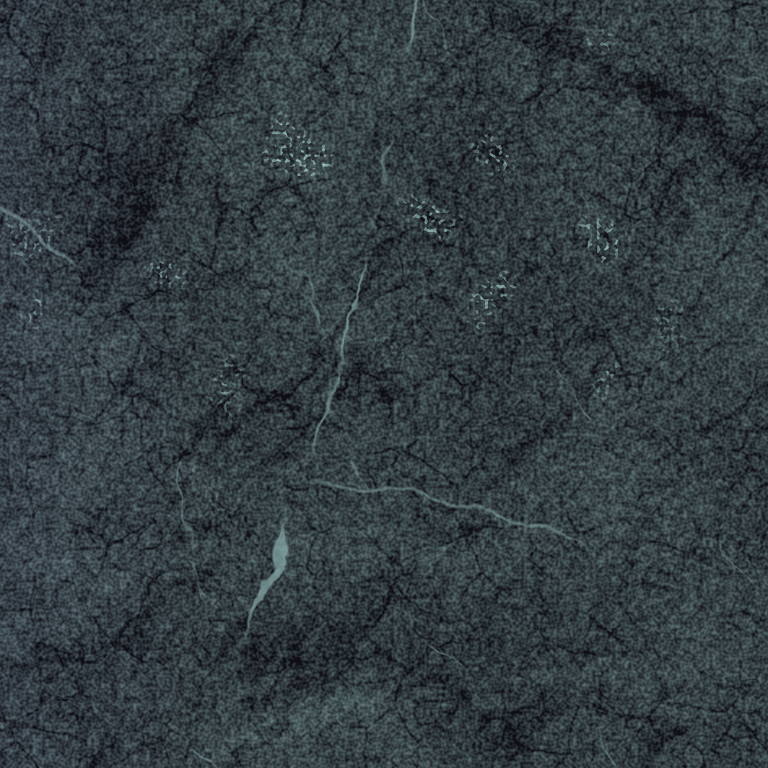
This texture is drawn by a WebGL 2 fragment shader. Its source:

```glsl
#version 300 es
precision highp float;

uniform vec2 u_resolution;
out vec4 fragColor;

vec2 hash2(vec2 p) {
  vec3 q = fract(p.xyx * vec3(0.1031, 0.1030, 0.0973));
  q += dot(q, q.yzx + 33.33);
  return fract((q.xx + q.yz) * q.zy);
}

float cornerSlope(vec2 cell, vec2 offset) {
  float angle = 6.2832 * hash2(cell + 80.0).x;
  return dot(vec2(cos(angle), sin(angle)), offset);
}

float gradientNoise(vec2 p) {
  vec2 i = floor(p), f = p - i;
  vec2 s = f * f * f * (f * (f * 6.0 - 15.0) + 10.0);
  vec2 e = vec2(1.0, 0.0);
  return mix(mix(cornerSlope(i, f), cornerSlope(i + e, f - e), s.x),
             mix(cornerSlope(i + e.yx, f - e.yx), cornerSlope(i + 1.0, f - 1.0), s.x), s.y);
}

float fbm(vec2 p, int octaves) {
  float sum = 0.0, amp = 1.0;
  for (int i = 0; i < octaves; i++) {
    sum += amp * gradientNoise(p);
    p = mat2(1.6, 1.2, -1.2, 1.6) * p + 7.3;
    amp *= 0.5;
  }
  return sum;
}

// Approximate distance to the nearest cell border
float crackDistance(vec2 p, float scale) {
  vec2 q = p * scale, cell = floor(q);
  float near = 9.0, second = 9.0;
  for (int y = -1; y <= 1; y++)
    for (int x = -1; x <= 1; x++) {
      vec2 c = cell + vec2(x, y);
      float d = length(c + hash2(c + 40.0) - q);
      second = min(second, max(near, d));
      near = min(near, d);
    }
  return 0.5 * (second - near) / scale;
}

float segmentDistance(vec2 p, vec2 a, vec2 b) {
  vec2 ab = b - a;
  return length(p - a - ab * clamp(dot(p - a, ab) / dot(ab, ab), 0.0, 1.0));
}

float stroke(float d, float width, float blur) {
  return 1.0 - smoothstep(max(width - blur, 0.0), width + blur, abs(d));
}

float within(float x, float lo, float hi, float fade) {
  return smoothstep(lo - fade, lo + fade, x) * (1.0 - smoothstep(hi - fade, hi + fade, x));
}

void main() {
  vec2 p = gl_FragCoord.xy / u_resolution.y;
  float px = 1.0 / u_resolution.y;
  vec2 wobble = vec2(fbm(p * 14.0, 4), fbm(p * 14.0 + 31.0, 4));
  vec2 q = p + 0.012 * wobble;

  // Mottled ground and fine grain
  float cloud = fbm(p * 4.0 + 3.0, 4);
  float tone = 0.59 + 0.22 * cloud + 0.30 * gradientNoise(p * 53.0);
  tone += 0.48 * gradientNoise(p * 117.0 + 5.0) + 0.72 * gradientNoise(p * 236.0 + 9.0);

  // Smoky pale drifts in the lower part
  float smoke = smoothstep(0.0, 0.6, fbm(vec2(p.x * 3.0, p.y * 8.0) + 12.0, 4));
  tone += 0.35 * smoke * (1.0 - smoothstep(0.15, 0.42, p.y));

  // Dark crackle at two scales
  float broken = smoothstep(-0.25, 0.3, gradientNoise(p * 9.0 + 20.0));
  float fineBroken = smoothstep(-0.2, 0.3, gradientNoise(p * 15.0 + 50.0));
  tone -= 0.40 * broken * stroke(crackDistance(q, 15.0), 0.0012, 1.3 * px);
  tone -= 0.32 * fineBroken * stroke(crackDistance(q + 0.3, 38.0), 0.0009, 1.2 * px);

  // Dark diagonal streaks and shadow bands
  vec2 along = mat2(0.68, -0.73, 0.73, 0.68) * q;
  float streak = stroke(fbm(along * vec2(2.6, 9.0) + 15.0, 3), 0.04, 0.07);
  tone -= 0.30 * streak * smoothstep(-0.15, 0.3, gradientNoise(p * 5.0 + 70.0));
  vec2 bent = p + 0.035 * wobble;
  float band = stroke(segmentDistance(bent, vec2(0.11, 0.63), vec2(0.31, 0.95)), 0.012, 0.022);
  band = max(band, stroke(segmentDistance(bent, vec2(0.66, 0.98), vec2(0.99, 0.79)), 0.010, 0.024));
  band = max(band, 0.7 * stroke(segmentDistance(bent, vec2(0.54, 0.32), vec2(0.66, 0.31)), 0.004, 0.02));
  tone -= 0.42 * band * (0.75 + 0.6 * gradientNoise(p * 40.0));

  // Clusters of pale crystals
  float cluster = smoothstep(0.17, 0.42, gradientNoise(p * 12.0 + 33.0) + 0.15 * wobble.x);
  cluster *= smoothstep(0.2, 0.55, p.y) * smoothstep(-0.25, 0.15, gradientNoise(p * 3.5 + 61.0));
  float crystal = smoothstep(0.12, 0.36, gradientNoise(p * 165.0 + 2.0));
  tone += 1.25 * cluster * crystal * (1.0 - 0.7 * band);

  // Long steep vein with swollen parts
  float path = 0.25 + 0.29 * p.y + 0.04 * sin(3.1416 * p.y);
  float swell = exp(-pow((p.y - 0.28) / 0.06, 2.0)) + 0.5 * exp(-pow((p.y - 0.71) / 0.02, 2.0));
  float ripple = gradientNoise(vec2(p.y * 22.0, 4.5));
  float width = 0.0014 + 0.0065 * swell * (0.55 + ripple) + 0.0015 * max(ripple, 0.0);
  float present = smoothstep(-0.25, 0.1, gradientNoise(vec2(p.y * 8.0, 8.4)) + 0.5 * swell);
  float vein = 0.8 * present * stroke(q.x - path + 0.012 * wobble.y, max(width, 0.001), 1.5 * px);

  // Two branching side veins
  float reach = max(p.x - 0.39, 0.0);
  float side = stroke(q.y - 0.37 + 0.6 * reach * reach, 0.0015, 1.8 * px);
  vein = max(vein, 0.55 * side * within(p.x, 0.41, 0.76, 0.04));
  float edge = stroke(q.y - 0.73 + 0.8 * p.x, 0.0028, 2.0 * px);
  vein = max(vein, 0.6 * edge * within(p.x, -0.1, 0.10, 0.015));

  // Scattered short hairline veins
  for (int i = 0; i < 13; i++) {
    vec2 seed = hash2(vec2(float(i) * 3.7 + 1.0, 17.0));
    vec2 start = hash2(vec2(float(i) * 5.3 + 2.0, 29.0));
    float angle = -0.25 - 1.1 * seed.x;
    vec2 end = start + (0.04 + 0.07 * seed.y) * vec2(cos(angle), sin(angle));
    float hair = stroke(segmentDistance(q + 0.006 * wobble.yx, start, end), 0.0010, 1.5 * px);
    vein = max(vein, 0.45 * hair * (0.8 + gradientNoise(p * 45.0)));
  }
  tone = mix(tone, 1.9 + 0.3 * gradientNoise(p * 90.0), clamp(vein, 0.0, 1.0));

  // Slate green ramp, slightly bluer toward the left
  vec3 color = mix(vec3(0.08, 0.09, 0.11), vec3(0.30, 0.37, 0.38), clamp(tone, -0.12, 2.3));
  color += vec3(0.004, -0.004, 0.014) * (1.0 - smoothstep(0.0, 0.35, p.x));
  fragColor = vec4(color, 1.0);
}
```
